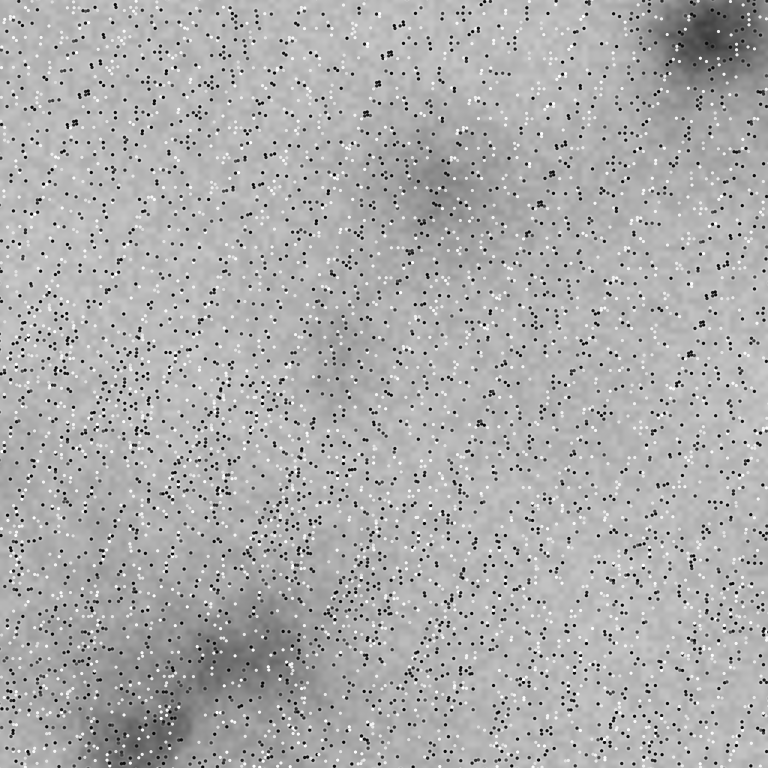
Give the GLSL for this texture, as a Shadertoy shader.

```glsl
// Pale grey film with fine salt-and-pepper grain and a few dark cloudy smudges.
// Smudges are Gaussian spots broken up by layered value noise; grains are
// jittered soft dots, one candidate per cell of a fine grid.

const float GRAIN_CELLS = 256.0;   // grid cells across the canvas
const float DARK_SHARE = 0.055;    // part of the cells holding a dark grain
const float LIGHT_SHARE = 0.055;   // part of the cells holding a light grain
const float PAPER_GREY = 0.725;

float hash(vec2 p, float seed) {
    return fract(sin(dot(p, vec2(127.1, 311.7)) + seed * 74.7) * 43758.5453);
}

float valueNoise(vec2 p, float seed) {
    vec2 cell = floor(p);
    vec2 f = fract(p);
    f = f * f * (3.0 - 2.0 * f);
    float low = mix(hash(cell, seed), hash(cell + vec2(1.0, 0.0), seed), f.x);
    float high = mix(hash(cell + vec2(0.0, 1.0), seed), hash(cell + vec2(1.0), seed), f.x);
    return mix(low, high, f.y);
}

float fbm(vec2 p, float seed) {
    float sum = 0.0;
    float amplitude = 0.5;
    for (int i = 0; i < 5; i++) {
        sum += amplitude * valueNoise(p, seed + float(i));
        p = mat2(1.6, 1.2, -1.2, 1.6) * p + 3.7;
        amplitude *= 0.5;
    }
    return sum;
}

// Gaussian falloff around a centre
float spot(vec2 uv, vec2 center, float radius) {
    vec2 d = (uv - center) / radius;
    return exp(-dot(d, d));
}

// Darkening by the cloudy stains
float smudges(vec2 uv) {
    vec2 warp = vec2(fbm(uv * 7.0, 11.0), fbm(uv * 7.0, 23.0)) - 0.48;
    vec2 p = uv + 0.12 * warp;
    float lowerLeft = 0.17 * spot(p, vec2(0.22, 0.06), 0.24)
                    + 0.17 * spot(p, vec2(0.30, 0.15), 0.075)
                    + 0.20 * spot(p, vec2(0.19, 0.03), 0.075);
    float upperRight = 0.32 * spot(p, vec2(0.91, 0.97), 0.065)
                     + 0.17 * spot(p, vec2(0.96, 0.92), 0.12);
    float middle = 0.13 * spot(p, vec2(0.58, 0.76), 0.10)
                 + 0.08 * spot(p, vec2(0.43, 0.55), 0.07)
                 + 0.05 * spot(p, vec2(0.01, 0.39), 0.12);
    return (lowerLeft + upperRight + middle) * (0.35 + 1.35 * fbm(uv * 14.0, 37.0));
}

// Paper tone: slow drift, faint mottling and the smudges
float paper(vec2 uv) {
    float drift = 0.10 * (fbm(uv * 4.0, 51.0) - 0.48);
    float mottle = 0.09 * (valueNoise(uv * 130.0, 63.0) - 0.5);
    return PAPER_GREY + drift + mottle - smudges(uv);
}

// Lays the grains over a tone; dark grains carry a faint bright rim
float addGrains(float tone, vec2 p, float pixel) {
    float blur = max(0.2, 0.5 * pixel);
    vec2 home = floor(p);
    for (int y = -1; y <= 1; y++) {
        for (int x = -1; x <= 1; x++) {
            vec2 cell = home + vec2(x, y);
            float pick = hash(cell, 1.0);
            float isDark = step(pick, DARK_SHARE);
            float isLight = step(1.0 - LIGHT_SHARE, pick);
            vec2 jitter = 0.5 * (vec2(hash(cell, 2.0), hash(cell, 3.0)) - 0.5);
            float d = length(p - cell - 0.5 - jitter);
            float dot_ = 1.0 - smoothstep(0.52 - blur, 0.52 + blur, d);
            float rim = smoothstep(0.6, 0.9, d) * (1.0 - smoothstep(0.9, 1.25, d));
            float shade = hash(cell, 4.0);
            tone += 0.05 * rim * isDark;
            tone = mix(tone, mix(0.03, 0.30, shade * shade), dot_ * isDark);
            tone = mix(tone, mix(0.86, 1.0, shade), dot_ * isLight);
        }
    }
    return tone;
}

void mainImage(out vec4 fragColor, in vec2 fragCoord) {
    vec2 uv = fragCoord / iResolution.y;
    float pixel = GRAIN_CELLS / iResolution.y;
    float grey = addGrains(paper(uv), uv * GRAIN_CELLS, pixel);
    fragColor = vec4(vec3(clamp(grey, 0.0, 1.0)), 1.0);
}
```
